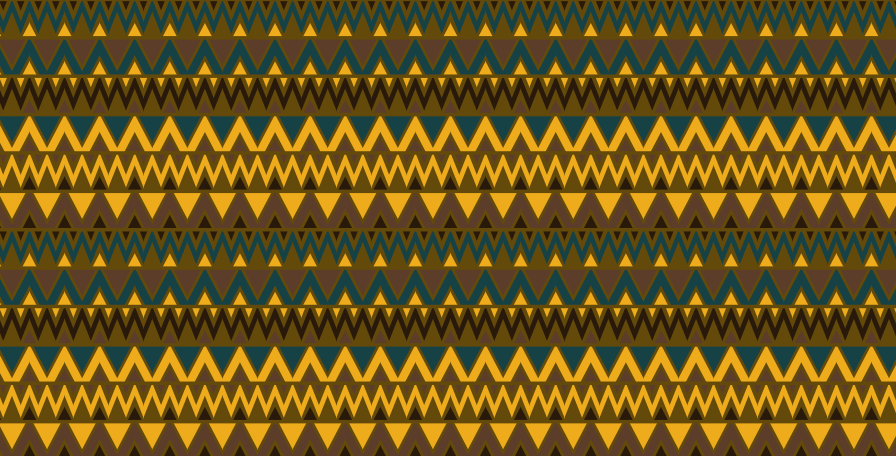
Write a Shadertoy shader that draws this pattern.

```glsl
// Woven zigzag bands: six rows repeat down the cloth, alternating dense and wide chevrons.
// Each row folds x about its peaks, then layers hanging triangles, a zigzag stripe and
// standing triangles, all bounded by slanted lines over an olive ground.

const vec3 OLIVE = vec3(0.39, 0.29, 0.04);
const vec3 GOLD  = vec3(0.935, 0.675, 0.11);
const vec3 TEAL  = vec3(0.09, 0.26, 0.27);
const vec3 BROWN = vec3(0.36, 0.24, 0.16);
const vec3 BLACK = vec3(0.16, 0.10, 0.04);

// Distance from x to the nearest multiple of period
float fold(float x, float period) {
    return abs(fract(x / period + 0.5) - 0.5) * period;
}

// Smooth coverage of the positive side of a signed distance
float cover(float d, float pixel) {
    return clamp(0.5 + d / pixel, 0.0, 1.0);
}

// Signed distance below a line falling away from a peak; y points down
float below(vec2 p, float slope, float start) {
    return (p.y - slope * p.x - start) / sqrt(1.0 + slope * slope);
}

void mainImage(out vec4 fragColor, in vec2 fragCoord) {
    // One unit is one row height, measured down from the top edge
    float pixel = 11.88 / iResolution.y;
    vec2 p = vec2(fragCoord.x, iResolution.y - fragCoord.y) * pixel;
    float row = mod(floor(p.y), 6.0);
    float y = fract(p.y);
    bool dense = mod(row, 2.0) < 0.5;

    // Dense rows have two peaks for every standing triangle
    float x = p.x - 0.768;
    vec2 wide = vec2(fold(x, 0.914), y);
    vec2 peak = dense ? vec2(fold(x, 0.457), y) : wide;
    float slope = dense ? 2.5 : 1.91;

    // Row colours, paired by the cycle
    vec3 hangColor = row < 0.5 ? BLACK : row < 1.5 ? BROWN : row < 2.5 ? GOLD
                   : row < 3.5 ? TEAL : row < 4.5 ? BROWN : GOLD;
    vec3 zigColor = row < 1.5 ? TEAL : row < 2.5 ? BLACK : row < 4.5 ? GOLD : BROWN;
    vec3 standColor = row < 1.5 ? GOLD : row < 3.5 ? BROWN : BLACK;

    // Shapes stay inside the olive strip between rows
    float band = cover(min(y - 0.03, 0.94 - y), pixel);
    float hang = cover(-below(peak, slope, dense ? -0.30 : -0.17), pixel);
    float zig = cover(min(below(peak, slope, -0.02),
                         -below(peak, slope, dense ? 0.31 : 0.44)), pixel);
    float stand = cover(below(wide, 1.91, 0.60), pixel);

    vec3 color = OLIVE;
    color = mix(color, hangColor, hang * band);
    color = mix(color, zigColor, zig * band);
    color = mix(color, standColor, stand * band);
    fragColor = vec4(color, 1.0);
}
```
